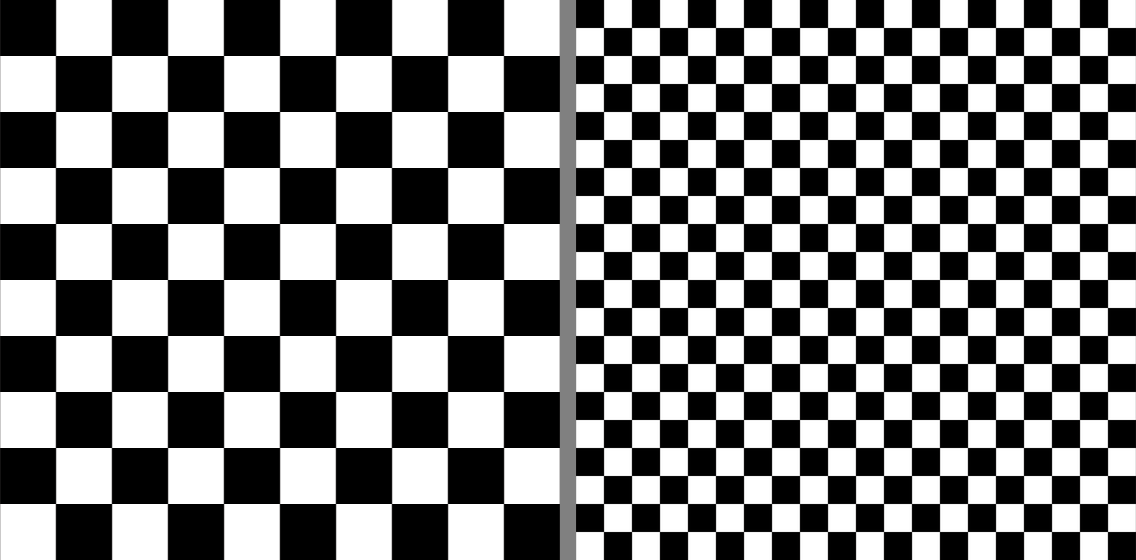
Left, the tile; right, the same tile 2 across and 2 down.
A Shadertoy shader for this pattern:

```glsl
// Black and white checkerboard of ten by ten squares with charcoal hairlines on the upright edges.
#define SQUARES 10.0
#define HAIRLINE 0.001
#define LIGHT vec3(1.0)
#define DARK vec3(0.0)
#define CHARCOAL vec3(0.26, 0.25, 0.25)

// Signed distance to the nearest square edge: positive in even squares, negative in odd ones
vec2 edgeDistance(vec2 cell) {
    return 0.5 - abs(mod(cell + 0.5, 2.0) - 1.0);
}

void mainImage(out vec4 fragColor, in vec2 fragCoord) {
    vec2 uv = fragCoord / iResolution.xy;
    vec2 pixel = 1.0 / iResolution.xy;
    vec2 dist = edgeDistance(uv * SQUARES) / SQUARES;

    // Checker: product of two antialiased square waves, light at the lower left
    vec2 wave = clamp(2.0 * dist / pixel, -1.0, 1.0);
    vec3 color = mix(DARK, LIGHT, 0.5 + 0.5 * wave.x * wave.y);

    // Hairline: pixel coverage of a thin line centred on each upright edge
    float reach = 0.5 * HAIRLINE;
    float right = min(abs(dist.x) + 0.5 * pixel.x, reach);
    float left = max(abs(dist.x) - 0.5 * pixel.x, -reach);
    float coverage = clamp((right - left) / pixel.x, 0.0, 1.0);
    color = mix(color, CHARCOAL, coverage);

    fragColor = vec4(color, 1.0);
}
```
